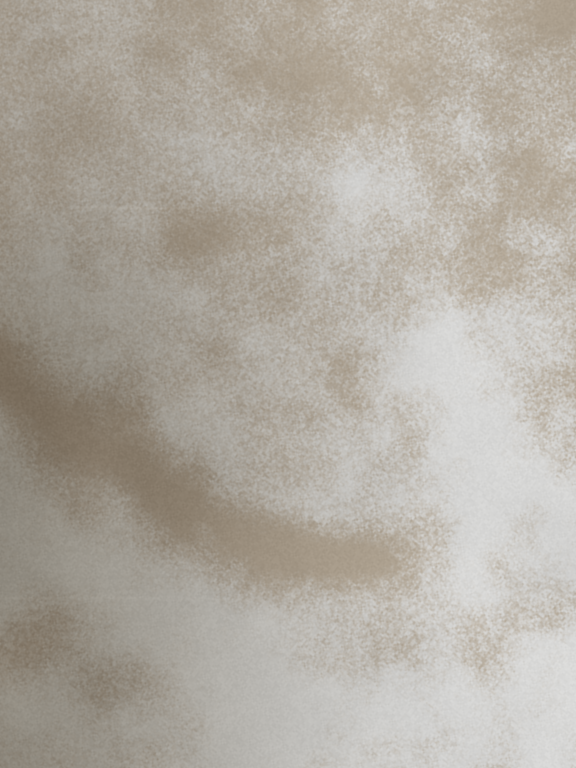
This texture is drawn by a WebGL 1 fragment shader. Its source:

```glsl
precision highp float;
// Sponged limewash wall: tan stain showing through pale paint, lit from the right.
// Warped fractal noise makes the clouds, a curved band and soft blots add the
// large stains, and fine stippled grain breaks up every transition.
uniform vec2 u_resolution;

float hash(vec2 p) {
  vec3 q = fract(vec3(p.xyx) * 0.1031);
  q += dot(q, q.yzx + 33.33);
  return fract((q.x + q.y) * q.z);
}

float noise(vec2 p) {
  vec2 i = floor(p);
  vec2 f = fract(p);
  f = f * f * (3.0 - 2.0 * f);
  return mix(mix(hash(i), hash(i + vec2(1.0, 0.0)), f.x),
             mix(hash(i + vec2(0.0, 1.0)), hash(i + 1.0), f.x), f.y);
}

// Fractal noise centred on zero.
float clouds(vec2 p) {
  float sum = 0.0;
  float amplitude = 0.5;
  for (int i = 0; i < 5; i++) {
    sum += amplitude * (noise(p) - 0.5);
    p = mat2(1.6, 1.2, -1.2, 1.6) * p + 17.3;
    amplitude *= 0.5;
  }
  return sum;
}

// Soft round stain, 1 at its centre.
float blot(vec2 p, vec2 centre, vec2 radius) {
  vec2 d = (p - centre) / radius;
  return exp(-dot(d, d));
}

// Large stains: diagonal band, lower left smudges, top edge; and pale patches.
float stains(vec2 p) {
  float path = 0.69 - 0.85 * p.x + 0.5 * p.x * p.x;
  float d = (p.y - path) / 0.078;
  float band = exp(-d * d) * (1.0 - smoothstep(0.58, 0.8, p.x));
  float s = 0.9 * band;
  s += 0.65 * blot(p, vec2(0.06, 0.21), vec2(0.08, 0.05));
  s += 0.5 * blot(p, vec2(0.22, 0.16), vec2(0.07, 0.06));
  s += 0.25 * blot(p, vec2(0.40, 1.28), vec2(0.18, 0.08));
  s += 0.55 * blot(p, vec2(0.93, 1.30), vec2(0.17, 0.05));
  s += 0.4 * blot(p, vec2(0.64, 0.18), vec2(0.10, 0.04));
  s += 0.2 * blot(p, vec2(0.30, 0.93), vec2(0.14, 0.08));
  s -= 0.35 * blot(p, vec2(0.45, 0.16), vec2(0.08, 0.15));
  s -= 0.4 * blot(p, vec2(0.79, 0.73), vec2(0.05, 0.08));
  s -= 0.4 * blot(p, vec2(0.64, 1.04), vec2(0.10, 0.06));
  return s;
}

// Daylight falling off toward the lower left.
float daylight(vec2 p) {
  float light = smoothstep(-0.05, 0.82, p.x - 0.03 * p.y);
  light += 0.62 * smoothstep(0.65, 1.3, p.y) * (1.0 - p.x);
  light -= 0.18 * smoothstep(1.0, 1.33, p.y) * p.x;
  return clamp(light, 0.0, 1.0);
}

// Faint horizontal crease fading out to the right.
float crease(vec2 p, float height) {
  float d = (p.y - height - 0.012 * (noise(p * 7.0) - 0.5)) / 0.003;
  return exp(-d * d) * (1.0 - smoothstep(0.2, 0.55, p.x)) * noise(p * 11.0);
}

void main() {
  vec2 p = gl_FragCoord.xy / u_resolution.x;
  vec2 warp = vec2(clouds(p * 5.0 + 3.1), clouds(p * 5.0 + 41.7));
  vec2 q = p + 0.13 * warp;

  // Share of tan stain over the pale paint.
  float stain = mix(0.12, 0.56, smoothstep(0.3, 1.2, p.y));
  stain += 0.35 * clouds(q * 3.6 + 8.0);
  stain += mix(0.6, 1.2, p.x) * clouds(q * 8.5 + 60.0);
  stain += mix(0.35, 0.75, p.x) * clouds(q * 17.0 + 25.0);
  stain += stains(q);

  // Stippling is strongest where paint and stain meet, and toward the light.
  vec2 turned = mat2(0.8, 0.6, -0.6, 0.8) * p;
  float grain = noise(turned * 215.0) + noise(turned.yx * 290.0 + 400.0) - 1.0;
  float cover = clamp(stain, 0.0, 1.0);
  float edge = 0.3 + 1.4 * cover * (1.0 - cover);
  stain += 0.62 * grain * edge * mix(0.75, 1.2, p.x);
  stain = smoothstep(-0.15, 1.12, stain);

  float light = daylight(p);
  vec3 paint = mix(vec3(0.572, 0.553, 0.512), vec3(0.83, 0.83, 0.825), light);
  vec3 ochre = mix(vec3(0.475, 0.425, 0.36), vec3(0.69, 0.643, 0.575), light);
  vec3 color = mix(paint, ochre, stain);

  // Broad unevenness, fine tooth and creases.
  color += 0.07 * clouds(p * 6.0 + 90.0);
  color += 0.035 * (noise(turned * 300.0 + 500.0) - 0.5);
  color += 0.03 * (crease(p, 0.97) + crease(p, 0.29));
  gl_FragColor = vec4(color, 1.0);
}
```
